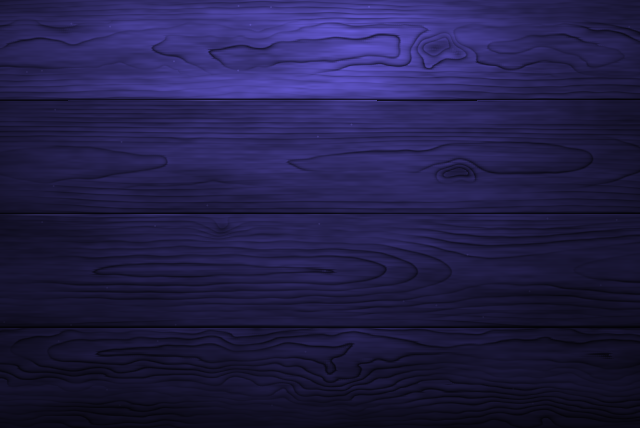
Write a WebGL 2 fragment shader that draws this texture.

```glsl
#version 300 es
precision highp float;
// Four dark indigo wooden planks with carved grain, knots and a soft light from above.
uniform vec2 u_resolution;
out vec4 outColor;

const float ASPECT = 1.5;
const float PLANK_HEIGHT = 0.266;
const float PLANK_OFFSET = 0.032;      // part of the lowest plank below the canvas
const vec3 WOOD_TINT = vec3(0.470, 0.420, 1.0);
const vec3 EDGE_TINT = vec3(0.60, 0.56, 1.0);
const vec2 LIGHT_CENTER = vec2(0.5, 0.88);
const vec2 LIGHT_FALLOFF = vec2(4.8, 3.0);
const float AMBIENT = 0.105;
const float LIGHT_GAIN = 0.43;
const float RING_DARKNESS = 0.50;
const float RING_WIDTH = 0.0042;
const float RIDGE_LIGHT = 0.35;
const float FINE_DARKNESS = 0.24;
const float FIBRE_CONTRAST = 0.36;
const float STAIN_CONTRAST = 0.75;

// Per plank, bottom to top: heart height, ring count, waviness, tone.
const vec4 PLANKS[4] = vec4[4](
  vec4(0.80, 20.0, 0.13, 1.14), vec4(0.51, 19.0, 0.05, 0.97),
  vec4(0.47, 12.0, 0.08, 0.84), vec4(0.43, 13.0, 0.20, 1.12));
// Per plank: knot x, knot height, pull on the rings, radius.
const vec4 KNOTS[4] = vec4[4](
  vec4(0.51, 0.50, -0.13, 0.070), vec4(0.345, 0.87, 0.12, 0.028),
  vec4(0.715, 0.36, 0.22, 0.026), vec4(0.685, 0.45, 0.32, 0.036));
// Per plank: center, half width and strength of the band of bold rings.
const vec3 BANDS[4] = vec3[4](
  vec3(0.55, 0.60, 1.0), vec3(0.52, 0.50, 0.85),
  vec3(0.45, 0.24, 0.80), vec3(0.46, 0.26, 1.0));
// Per plank: half width of the seam at its lower edge.
const float SEAMS[4] = float[4](0.0015, 0.0035, 0.0012, 0.0014);

float hash(vec2 p) {
  vec3 q = fract(p.xyx * vec3(0.1031, 0.1030, 0.0973));
  q += dot(q, q.yzx + 33.33);
  return fract((q.x + q.y) * q.z);
}

float noise(vec2 p) {
  vec2 i = floor(p), f = fract(p);
  f = f * f * (3.0 - 2.0 * f);
  return mix(mix(hash(i), hash(i + vec2(1, 0)), f.x),
             mix(hash(i + vec2(0, 1)), hash(i + vec2(1, 1)), f.x), f.y);
}

float fbm(vec2 p) {
  float sum = 0.0, gain = 0.5;
  for (int i = 0; i < 4; i++) {
    sum += gain * noise(p);
    p = p * 2.03 + 17.1;
    gain *= 0.5;
  }
  return sum;
}

// Distance from the pith: flat cuts give long eyes and arches, knots bend them.
float growthField(vec2 p, float v, vec4 plank, float pull, float seed) {
  float depth = 0.04 + 0.40 * noise(vec2(p.x * 2.6 + seed, seed));
  float warp = fbm(vec2(p.x * 4.5 + seed, v * 3.5)) - 0.47;
  float ripple = noise(vec2(p.x * 18.0, v * 8.0 + seed)) - 0.5;
  float dv = v - plank.x + plank.z * (1.6 * warp + 0.4 * ripple);
  return length(vec2(dv, depth)) + pull;
}

// Late-wood groove of even width with a pale ridge along its outer side.
float ringLine(float phase, float pixel, float width) {
  float slope = max(length(vec2(dFdx(phase), dFdy(phase))), 0.0005);
  float s = fract(phase);
  float inner = (1.0 - s) / slope * pixel;
  float outer = s / slope * pixel;
  float line = max(exp(-inner / width), 1.0 - smoothstep(0.0, 0.5 * width + pixel, outer));
  float ridge = smoothstep(0.3 * width, width + pixel, outer) * exp(-outer / (1.5 * width));
  return mix(line - RIDGE_LIGHT * ridge, 0.3, smoothstep(0.4, 0.8, slope));
}

void main() {
  vec2 uv = gl_FragCoord.xy / u_resolution;
  vec2 p = vec2(uv.x * ASPECT, uv.y);
  float pixel = 1.0 / u_resolution.y;

  // Plank layout with slightly uneven edges
  float edgeWobble = 0.004 * (noise(vec2(p.x * 2.0, 4.0)) - 0.5);
  float row = (p.y + PLANK_OFFSET + edgeWobble) / PLANK_HEIGHT;
  int k = clamp(int(floor(row)), 0, 3);
  float v = row - float(k);
  float seed = float(k) * 23.7 + 5.3;
  vec4 plank = PLANKS[k];
  vec4 knot = KNOTS[k];
  vec3 band = BANDS[k];

  // Bold rings in a band around the heart, fine parallel grain elsewhere
  vec2 q = vec2((uv.x - knot.x) * ASPECT * 0.6, (v - knot.y) * PLANK_HEIGHT * 1.2) / knot.w;
  q += 0.7 * vec2(noise(p * 24.0), noise(p * 24.0 + 40.0)) - 0.35;
  float phase = plank.y * growthField(p, v, plank, knot.z * exp(-dot(q, q)), seed);
  float rings = ringLine(phase, pixel, RING_WIDTH);
  float finePhase = v * 21.0 + 0.35 * phase + 1.2 * noise(vec2(p.x * 3.0, v * 4.0 + seed));
  float fine = ringLine(finePhase, pixel, 0.55 * RING_WIDTH);
  float bandMask = band.z * (1.0 - smoothstep(0.5, 1.1, abs(v - band.x) / band.y));
  float patches = 0.3 + 0.95 * smoothstep(0.2, 0.75, noise(vec2(p.x * 3.5, v * 6.0 + seed)));

  // Fibres and stains
  float fibre = 0.6 * noise(vec2(p.x * 9.0 + seed, p.y * 110.0))
              + 0.4 * noise(vec2(p.x * 34.0, p.y * 210.0 + seed)) - 0.5;
  float stain = fbm(vec2(p.x * 3.0 + seed, v * 3.0)) - 0.47;
  float wood = 1.05 - RING_DARKNESS * rings * bandMask * patches;
  wood -= FINE_DARKNESS * fine * (1.15 - bandMask) * patches;
  wood *= 1.0 + FIBRE_CONTRAST * fibre + STAIN_CONTRAST * stain;
  wood *= 1.0 - 0.28 * step(0.0, knot.z) * exp(-3.0 * dot(q, q));

  // Light pool and darkened borders
  vec2 d = uv - LIGHT_CENTER;
  float light = AMBIENT + LIGHT_GAIN * exp(-dot(d * d, LIGHT_FALLOFF));
  light *= mix(0.55, 1.0, smoothstep(-0.03, 0.12, uv.y));
  light *= mix(0.86, 1.0, 1.0 - smoothstep(0.92, 1.02, uv.y));
  vec3 color = WOOD_TINT * light * wood * plank.w;

  // Seams: soft dark gap with a broken bright edge below it
  float above = v * PLANK_HEIGHT;
  float below = (1.0 - v) * PLANK_HEIGHT;
  float gapWidth = SEAMS[k] * (0.6 + 0.8 * noise(vec2(p.x * 7.0, seed)));
  float gap = 1.0 - smoothstep(0.3 * gapWidth, gapWidth + 2.2 * pixel, above);
  color *= 1.0 - 0.22 * exp(-above / 0.010);
  color *= 1.0 - 0.74 * gap;
  float worn = smoothstep(0.45, 0.85, noise(vec2(p.x * 8.0, seed + 3.0)));
  color += EDGE_TINT * light * 0.4 * worn * (1.0 - smoothstep(0.0, 0.002 + 1.5 * pixel, below));

  // Sparse pale specks
  vec2 cell = p * 26.0;
  vec2 id = floor(cell);
  vec2 center = 0.25 + 0.5 * vec2(hash(id + 3.1), hash(id + 8.7));
  float speck = 1.0 - smoothstep(0.02, 0.09, length(fract(cell) - center));
  color += EDGE_TINT * light * 0.25 * speck * step(0.97, hash(id + 51.0));

  outColor = vec4(clamp(color, 0.0, 1.0), 1.0);
}
```
